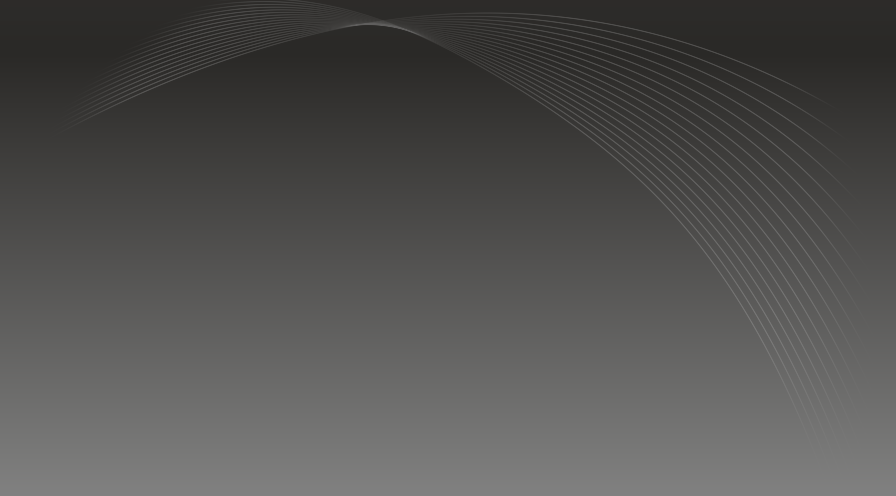
This background is drawn by a Shadertoy shader. Its source:

```glsl
const int LINE_COUNT = 18;
const float ARC_SCALE = 0.939;          // arc unit, in canvas heights
const vec3 CHARCOAL = vec3(0.165, 0.160, 0.152);
const vec3 ASH = vec3(0.505, 0.505, 0.503);
const vec3 LINE_COLOR = vec3(0.75);

// Vertical gradient, nearly flat near the top
vec3 backdrop(float depth) {
    float lift = 0.010 * (1.0 - smoothstep(0.0, 0.11, depth));
    return mix(CHARCOAL, ASH, clamp((depth - 0.11) / 0.89, 0.0, 1.0)) + lift;
}

// Depth of the shallow arc below the top edge
float shallowArc(float s) {
    return 0.040 + s * (-0.129 + s * (0.296 + s * 0.035));
}

// Depth of the arc that plunges on the right
float steepArc(float s) {
    float r = max(s, 0.0);
    return 0.047 + s * (0.352 + s * 0.622) + r * r * r * (-0.873 + r * 0.998);
}

// One strand between both arcs, sagging slightly at the pinch
float strandDepth(float s, float t) {
    float sag = 0.038 * t * (1.0 - t) * exp(-s * s * 44.0);
    return mix(shallowArc(s), steepArc(s), t) + sag;
}

// Fade toward both ends of a strand
float strandFade(float s, float t) {
    float start = -0.74 + 0.34 * t * t;
    float end = 0.98 + t * (0.30 - 0.34 * t);
    return smoothstep(start, start + 0.22, s)
         * (1.0 - smoothstep(end - 0.17, end, s));
}

// Antialiased coverage of a thin strand
float strandCoverage(float s, float depth, float t, float pixel) {
    float step_ = 0.002;
    float center = strandDepth(s, t);
    float slope = (strandDepth(s + step_, t) - center) / (step_ * ARC_SCALE);
    float dist = abs(depth - center) / sqrt(1.0 + slope * slope);
    float halfWidth = 0.0012;
    float opacity = min(1.0, 2.0 * halfWidth / pixel);
    float radius = max(halfWidth, 0.5 * pixel);
    return opacity * (1.0 - smoothstep(radius - 0.5 * pixel, radius + 0.5 * pixel, dist));
}

void mainImage(out vec4 fragColor, in vec2 fragCoord) {
    float pixel = 1.0 / iResolution.y;
    vec2 p = fragCoord * pixel;
    float depth = 1.0 - p.y;
    float s = (p.x - 0.786) / ARC_SCALE;
    vec3 color = backdrop(depth);

    // Fan of strands, softer where they bunch together
    float alpha = 0.25 * mix(0.3, 1.0, smoothstep(0.0, 0.45, abs(s)));
    float light = 0.0;
    for (int i = 0; i < LINE_COUNT; i++) {
        float t = float(i) / float(LINE_COUNT - 1);
        light += alpha * strandFade(s, t) * strandCoverage(s, depth, t, pixel);
    }
    color = mix(color, LINE_COLOR, min(light, 0.35));
    fragColor = vec4(color, 1.0);
}
```
